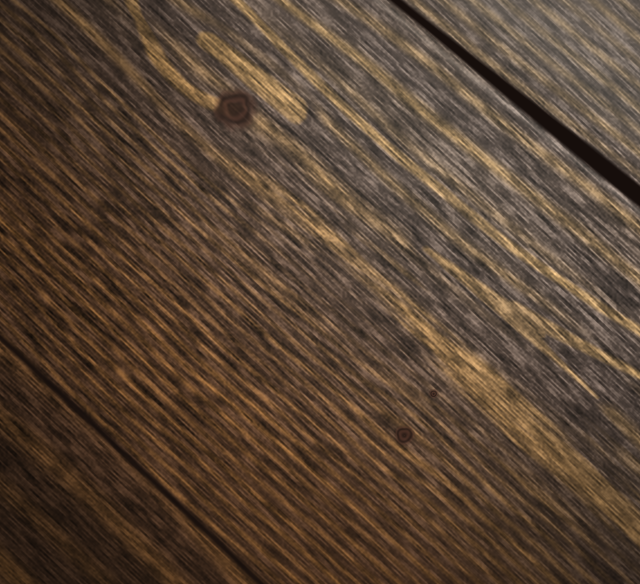
Write a Shadertoy shader that draws this texture.

```glsl
const vec3 UMBER_WARM = vec3(0.245, 0.165, 0.112);
const vec3 UMBER_COOL = vec3(0.268, 0.226, 0.204);
const vec3 HONEY_WARM = vec3(0.500, 0.335, 0.165);
const vec3 HONEY_COOL = vec3(0.530, 0.420, 0.275);
const vec3 SHEEN = vec3(0.48, 0.47, 0.44);
const vec3 GAP = vec3(0.085, 0.055, 0.045);
const vec3 KNOT = vec3(0.17, 0.10, 0.075);

float hash(vec2 c) {
    vec3 h = fract(vec3(c.xyx) * 0.1031);
    h += dot(h, h.yzx + 33.33);
    return fract((h.x + h.y) * h.z);
}

float noise(vec2 p) {
    vec2 c = floor(p), f = fract(p);
    f = f * f * (3.0 - 2.0 * f);
    return mix(mix(hash(c), hash(c + vec2(1, 0)), f.x),
               mix(hash(c + vec2(0, 1)), hash(c + vec2(1, 1)), f.x), f.y);
}

float fbm(vec2 p) {
    float sum = 0.0, gain = 0.5;
    for (int i = 0; i < 4; i++) {
        sum += gain * noise(p);
        p = p * 2.03 + 17.3;
        gain *= 0.5;
    }
    return sum / 0.9375;
}

// Distance to a capsule whose radius changes from ra to rb
float taper(vec2 p, vec2 a, vec2 b, float ra, float rb) {
    vec2 d = b - a;
    float t = clamp(dot(p - a, d) / dot(d, d), 0.0, 1.0);
    return length(p - a - d * t) - mix(ra, rb, t);
}

// Distance to a parabolic band, cut off beyond a length either side
float bow(vec2 p, vec2 vertex, float bend, float width) {
    float x = p.x - vertex.x, slope = 2.0 * bend * x;
    return abs(p.y - vertex.y - bend * x * x) / sqrt(1.0 + slope * slope) - width;
}

float fill(float dist, float soft) {
    return 1.0 - smoothstep(-soft, soft, dist);
}

// Spread grain lines apart around a knot
float divert(vec2 g, vec2 centre, vec2 size, float strength) {
    vec2 d = (g - centre) / size;
    return -(g.y - centre.y) * strength * exp(-dot(d, d));
}

// Thin pale ridges between broad dark bands, fading along the grain
float rings(float phase, float along, float sharpness) {
    float ridge = pow(0.5 + 0.5 * cos(6.28318 * phase), sharpness);
    return ridge * mix(0.45, 1.0, noise(vec2(along * 2.0, floor(phase + 0.5) * 3.7)));
}

// Pale grain of the central board; g = (along, across 0..1)
float boardGrain(vec2 g, vec2 bigKnot, vec2 smallKnot) {
    float q = g.y + divert(g, bigKnot, vec2(0.20, 0.13), 0.55)
                  + divert(g, smallKnot, vec2(0.10, 0.05), 0.6);
    float upper = smoothstep(0.48, 0.62, g.y);
    q += (noise(g * vec2(2.0, 3.0) + 5.0) - 0.5) * mix(0.03, 0.06, upper);
    q += (noise(g * vec2(9.0, 14.0)) - 0.5) * 0.007;
    float phase = 14.0 * q + 28.0 * min(q, 0.53);
    float gold = mix(rings(phase, g.x, 1.7) * 0.68, rings(phase, g.x + 4.0, 4.0), upper);

    // Ragged streaks where the growth rings run flat
    float flatGrain = exp(-pow((g.y - 0.55) / 0.11, 2.0)) * smoothstep(-0.25, 0.0, g.x);
    float streak = smoothstep(0.50, 0.70, fbm(vec2(g.x * 2.2, q * 27.0)));
    gold = mix(gold, streak, flatGrain * 0.85);

    // Tongues and arch of pale early wood
    vec2 w = g + vec2(0.03, 0.010) * (fbm(g * vec2(7.0, 22.0)) - 0.5);
    float tongue = taper(w, vec2(-0.34, 0.705), vec2(-0.15, 0.714), 0.018, 0.026);
    tongue = min(tongue, taper(w, vec2(0.18, 0.673), vec2(0.41, 0.687), 0.005, 0.021));
    tongue = min(tongue, taper(w, vec2(0.36, 0.692), vec2(0.62, 0.752), 0.015, 0.006));
    tongue = min(tongue, taper(w, vec2(0.38, 0.680), vec2(0.56, 0.665), 0.012, 0.002));
    float innerArch = max(bow(w, vec2(-0.33, 0.606), 2.9, 0.013), w.x + 0.22);
    float outerArch = bow(w, vec2(0.08, 0.772), 0.17, 0.009);
    float shape = min(tongue, min(innerArch, outerArch));
    gold *= mix(0.1, 1.0, smoothstep(0.0, 0.04, shape));
    float vein = 0.75 + 0.3 * noise(vec2(g.x * 5.0, g.y * 75.0));
    return max(gold, fill(shape, 0.005) * vein);
}

vec3 addKnot(vec3 col, vec2 g, vec2 centre, float radius) {
    vec2 d = (g - centre) * vec2(1.0, 0.9);
    float r = length(d) + radius * 0.3 * (noise(d * 90.0 + 8.0) - 0.5);
    float ring = 0.5 + 0.5 * cos(r / radius * 13.0);
    vec3 core = KNOT * mix(0.75, 1.35, ring);
    return mix(col, core, fill(r - radius, radius * 0.35) * 0.9);
}

void mainImage(out vec4 fragColor, in vec2 fragCoord) {
    vec2 p = fragCoord / iResolution.y;
    float pixel = 1.0 / iResolution.y;

    // Board coordinates: the two gaps converge slightly
    float above = dot(p, vec2(0.626, 0.779)) - 1.203;
    float below = dot(p, vec2(0.686, 0.728)) - 0.308;
    vec2 g = vec2(dot(p, vec2(0.755, -0.656)), below / (below - above));
    vec2 bigKnot = vec2(-0.229, 0.637), smallKnot = vec2(0.356, 0.381);
    float focus = exp(-pow((p.y - 0.55 - 0.15 * (p.x - 0.5)) / 0.5, 2.0));

    // Grain of the three boards
    float sway = 0.025 * noise(g * vec2(2.5, 4.0));
    float gold = boardGrain(g, bigKnot, smallKnot);
    float farGold = rings((above + sway) * 32.0, g.x, 1.6) * 0.75;
    float nearGold = rings((below + sway) * 11.0, g.x, 2.0) * 0.55;
    gold = mix(gold, farGold, smoothstep(-pixel, pixel, above));
    gold = mix(nearGold, gold, smoothstep(-pixel, pixel, below));

    // Stain: warm at lower left, cool toward the light
    float cool = smoothstep(0.45, 1.15, p.x * 0.75 + p.y * 0.75);
    float blotch = fbm(g * vec2(2.0, 16.0) + 31.0);
    gold = clamp(gold + (blotch - 0.5) * 0.35, 0.0, 1.0);
    vec3 col = mix(mix(UMBER_WARM, UMBER_COOL, cool), mix(HONEY_WARM, HONEY_COOL, cool), gold);

    // Fine fibres and pores, with cool glints on the raised ones
    float hair = noise(vec2(g.x * 38.0, below * 330.0)) - 0.5;
    float fibre = noise(vec2(g.x * 22.0, below * 190.0) + 9.0) - 0.5;
    float speck = noise(p * 260.0) - 0.5;
    float relief = (hair * 0.75 + fibre * 0.45 + speck * 0.28) * mix(0.6, 1.15, focus);
    col *= 1.0 + relief;
    col += SHEEN * max(relief, 0.0) * mix(0.12, 0.42, cool) * (1.0 - 0.6 * gold);

    col = addKnot(col, g, bigKnot, 0.034);
    col = addKnot(col, g, smallKnot, 0.015);
    col = addKnot(col, g, vec2(0.347, 0.475), 0.007);

    // Window reflection and falling light
    vec2 toGlow = (p - vec2(0.78, 0.80)) * 2.1;
    float glow = exp(-dot(toGlow, toGlow));
    col = mix(col, SHEEN, 0.20 * glow + 0.20 * smoothstep(0.0, 0.12, above));
    float shade = 0.86 + 0.30 * smoothstep(0.0, 0.50, p.x) * smoothstep(-0.3, 0.4, p.y);
    shade *= 1.0 - 0.28 * smoothstep(0.05, -0.20, below);
    shade *= 1.0 - 0.28 * smoothstep(0.65, 1.1, p.x) * smoothstep(0.50, 0.0, p.y);
    shade *= 1.0 - 0.18 * smoothstep(0.45, 0.0, p.x) * smoothstep(0.6, 1.0, p.y);
    col *= shade;

    // Gaps between boards with a lit rim
    float farGap = abs(above) - mix(0.007, 0.015, smoothstep(0.65, 1.1, p.x));
    float nearGap = abs(below) - 0.0055;
    col += SHEEN * 0.22 * exp(-pow((above + 0.021) / 0.005, 2.0));
    col = mix(col, GAP, fill(farGap, 0.004));
    col = mix(col, GAP, fill(nearGap, 0.005) * 0.92);

    fragColor = vec4(clamp(col, 0.0, 1.0), 1.0);
}
```
